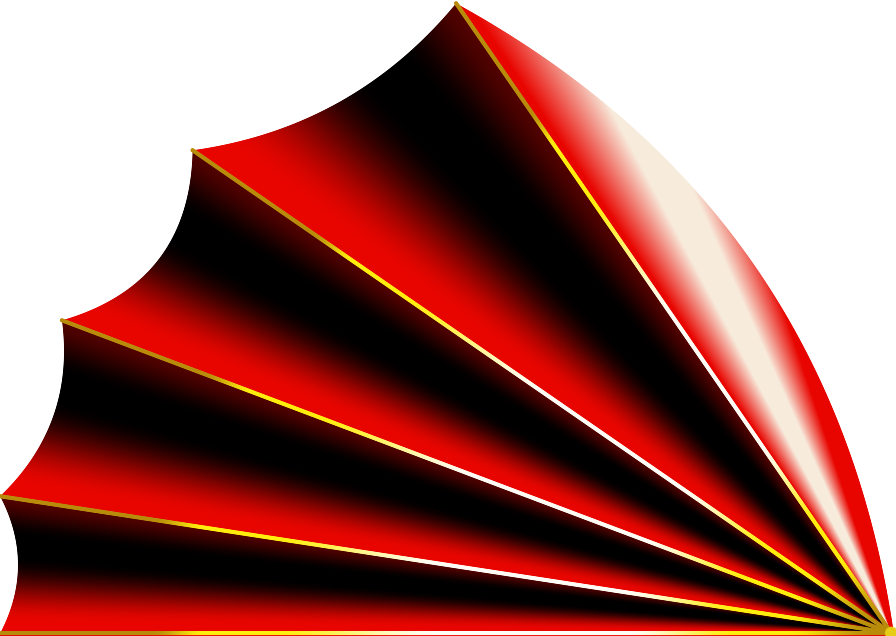
Give the GLSL for this background, as a Shadertoy shader.

```glsl
// A pleated red fan opening from a hinge in the lower right corner on white.
// Panels are conical gradients chosen by angle and trimmed by bowed chords;
// thin metal ribs run from the hinge to each tip.

const int RIBS = 5;

// Angle, length and inward bow of the following edge; the last entry ends the fan.
const vec3 FAN[6] = vec3[6](
    vec3(0.0,    1.399, 0.028),
    vec3(0.1526, 1.416, 0.037),
    vec3(0.3611, 1.392, 0.062),
    vec3(0.6054, 1.334, 0.046),
    vec3(0.9668, 1.203, -0.150),
    vec3(3.15,   0.004, 0.0));

vec2 tipOf(int i) {
    return FAN[i].y * vec2(cos(FAN[i].x), sin(FAN[i].x));
}

// Signed distance, positive inside, to a parabolic edge from a to b.
float bowedEdge(vec2 p, vec2 a, vec2 b, float bow) {
    vec2 chord = b - a;
    float t = dot(p - a, chord) / dot(chord, chord);
    float side = dot(p - a, vec2(-chord.y, chord.x)) / length(chord);
    float slope = 4.0 * bow * (1.0 - 2.0 * t) / length(chord);
    return (side - 4.0 * bow * t * (1.0 - t)) / sqrt(1.0 + slope * slope);
}

// Red above the lower rib, black fold, faint red under the upper rib.
vec3 pleatColor(float u) {
    float lit = 1.0 - smoothstep(0.08, 0.58, u);
    float bounce = 0.36 * smoothstep(0.72, 1.02, u);
    return vec3(0.91, 0.02, 0.0) * (lit + bounce);
}

// Outer panel: red with a cream sheen along one direction.
vec3 sheenColor(float angle) {
    float sheen = clamp((angle - 0.98) / 0.1, 0.0, 1.0)
                * clamp((1.25 - angle) / 0.1, 0.0, 1.0);
    return mix(vec3(0.91, 0.02, 0.0), vec3(0.97, 0.92, 0.86), sheen);
}

// Metal from hinge (0) to tip (1): gold, yellow, white glint, yellow, gold.
vec3 ribColor(float t) {
    float bright = smoothstep(0.02, 0.12, t) * (1.0 - smoothstep(0.77, 0.83, t));
    float glint = smoothstep(0.17, 0.30, t) * (1.0 - smoothstep(0.50, 0.70, t));
    vec3 metal = mix(vec3(0.72, 0.55, 0.04), vec3(1.0, 0.93, 0.05), bright);
    return mix(metal, vec3(1.0, 0.99, 0.96), glint);
}

void mainImage(out vec4 fragColor, in vec2 fragCoord) {
    float pixel = 1.0 / iResolution.y;
    vec2 p = fragCoord / iResolution.xy * vec2(1.4066, 1.0);

    // Hinge at the origin, x pointing left.
    vec2 q = vec2(1.3993 - p.x, p.y - 0.0046);
    float angle = atan(max(q.y, 0.0), q.x);
    vec3 color = vec3(1.0);

    // Panels
    for (int i = 0; i < RIBS; i++) {
        float start = FAN[i].x, end = FAN[i + 1].x;
        if (angle < start || angle >= end) continue;
        float inside = bowedEdge(q, tipOf(i), tipOf(i + 1), FAN[i].z);
        vec3 panel = i == RIBS - 1 ? sheenColor(angle)
                                   : pleatColor((angle - start) / (end - start));
        color = mix(color, panel, smoothstep(-0.5 * pixel, 0.5 * pixel, inside));
    }

    // Ribs
    for (int i = 0; i < RIBS; i++) {
        vec2 tip = tipOf(i);
        float t = clamp(dot(q, tip) / dot(tip, tip), 0.0, 1.0);
        float d = length(q - t * tip) - 0.0033;
        color = mix(color, ribColor(t), 1.0 - smoothstep(-0.5 * pixel, 0.5 * pixel, d));
    }

    // Hinge
    float hinge = length(q) - 0.010;
    color = mix(color, vec3(0.90, 0.80, 0.08), 1.0 - smoothstep(-pixel, pixel, hinge));

    fragColor = vec4(color, 1.0);
}
```
